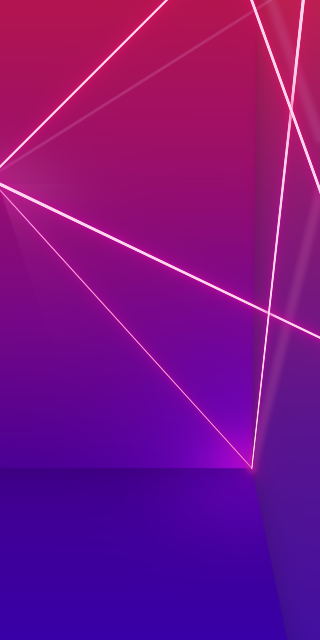
Reproduce this background procedurally as a WebGL 1 fragment shader.

```glsl
precision highp float;
uniform vec2 u_resolution;

const vec2 CORNER = vec2(0.787, 0.537);
const vec2 SOURCE = vec2(0.0, 1.424);
const vec3 CORE = vec3(1.0, 0.84, 0.93);
const vec3 MAGENTA = vec3(0.80, 0.03, 0.62);
const vec3 HOT_PINK = vec3(0.93, 0.06, 0.43);
const vec3 HAZE = vec3(0.80, 0.42, 0.66);
const vec3 VIOLET = vec3(0.47, 0.01, 0.80);

// Four colours spread evenly over t from 0 to 1
vec3 ramp(float t, vec3 a, vec3 b, vec3 c, vec3 d) {
  float s = clamp(t, 0.0, 1.0) * 3.0;
  vec3 low = mix(a, b, clamp(s, 0.0, 1.0));
  return mix(mix(low, c, clamp(s - 1.0, 0.0, 1.0)), d, clamp(s - 2.0, 0.0, 1.0));
}

// Distance to a segment, and the position along it
vec2 segment(vec2 p, vec2 a, vec2 b) {
  vec2 ab = b - a;
  float t = clamp(dot(p - a, ab) / dot(ab, ab), 0.0, 1.0);
  return vec2(length(p - a - ab * t), t);
}

// Horizontal offset from the line through a and b
float sideOf(vec2 p, vec2 a, vec2 b) {
  return p.x - mix(a.x, b.x, (p.y - a.y) / (b.y - a.y));
}

float softSpot(vec2 p, vec2 center, vec2 radius) {
  vec2 q = (p - center) / radius;
  return exp(-min(dot(q, q), 40.0));
}

// Exponential fade that stays between 0 and 1
float fade(float d, float size) {
  return exp(-clamp(d / size, 0.0, 40.0));
}

// Bright tapered core inside a coloured halo
vec3 neon(vec3 base, vec2 p, vec2 a, vec2 b, vec2 widths, float strength, vec3 core, float aa) {
  vec2 s = segment(p, a, b);
  float w = mix(widths.x, widths.y, s.y);
  vec3 halo = mix(MAGENTA, HOT_PINK, smoothstep(1.3, 1.75, p.y));
  float glow = 0.60 * fade(s.x, 0.011) + 0.24 * fade(s.x, 0.030);
  vec3 lit = mix(base, halo, glow * strength);
  return mix(lit, core, 1.0 - smoothstep(w - aa * 0.5, w + aa * 0.5, s.x));
}

// Faint streak with a blurred edge
vec3 streak(vec3 base, vec2 p, vec2 a, vec2 b, float width, float blur, float alpha) {
  float d = segment(p, a, b).x;
  return mix(base, HAZE, alpha * (1.0 - smoothstep(width, width + blur, d)));
}

vec3 backWall(vec2 p) {
  vec3 c = ramp((p.y - CORNER.y) / (2.0 - CORNER.y),
    vec3(0.29, 0.00, 0.58), vec3(0.47, 0.03, 0.52),
    vec3(0.61, 0.06, 0.41), vec3(0.70, 0.08, 0.31));
  c = mix(c, VIOLET, 0.64 * softSpot(p, CORNER, vec2(0.38, 0.43)));
  c = mix(c, vec3(0.75, 0.03, 0.86), 0.72 * softSpot(p, CORNER, vec2(0.15, 0.12)));
  // Light spilling from the beam source
  float wedge = smoothstep(-0.004, 0.006, sideOf(p, vec2(0.0, 1.406), vec2(0.143, 0.984)));
  float below = step(p.y, SOURCE.y);
  float spill = mix(1.0, wedge, below);
  c = mix(c, HAZE, 0.24 * spill * softSpot(p, SOURCE, vec2(0.20, 0.11)));
  return mix(c, HAZE, 0.08 * wedge * below * softSpot(p, SOURCE, vec2(0.22, 0.36)));
}

vec3 sideWall(vec2 p, float fromCorner) {
  vec3 c = ramp(p.y / 2.0,
    vec3(0.26, 0.06, 0.63), vec3(0.35, 0.08, 0.56),
    vec3(0.53, 0.10, 0.45), vec3(0.73, 0.12, 0.31));
  return c * (1.0 - 0.11 * fade(fromCorner, 0.035));
}

vec3 floorColor(vec2 p) {
  vec3 c = mix(vec3(0.22, 0.00, 0.65), vec3(0.27, 0.00, 0.57), clamp(p.y / CORNER.y, 0.0, 1.0));
  c *= 1.0 - 0.12 * fade(CORNER.y - p.y, 0.07);
  return mix(c, VIOLET, 0.42 * softSpot(p, CORNER - vec2(0.04, 0.06), vec2(0.23, 0.17)));
}

void main() {
  vec2 p = gl_FragCoord.xy / u_resolution * vec2(1.0, 2.0);
  float aa = 1.0 / u_resolution.x;

  // Room planes
  float wallSide = sideOf(p, CORNER, vec2(0.805, 2.0));
  float floorSide = sideOf(p, CORNER, vec2(0.898, 0.0));
  float above = smoothstep(-aa, aa, p.y - CORNER.y);
  float side = mix(floorSide, wallSide, above);
  vec3 color = mix(floorColor(p), backWall(p), above);
  color *= 1.0 - 0.06 * above * fade(abs(wallSide), 0.008);
  color = mix(color, sideWall(p, max(side, 0.0)), smoothstep(-aa, aa, side));

  // Blurred reflections
  color = streak(color, p, vec2(0.0, 1.466), vec2(0.846, 2.0), 0.002, 0.005, 0.32);
  color = streak(color, p, vec2(0.846, 2.0), vec2(1.0, 1.57), 0.002, 0.028, 0.25);
  color = streak(color, p, vec2(1.0, 1.40), CORNER, 0.002, 0.026, 0.23);

  // Neon beams
  vec3 thinCore = vec3(0.96, 0.60, 0.84);
  color = neon(color, p, vec2(-0.02, 1.459), vec2(0.541, 2.02), vec2(0.0034), 0.72, CORE, aa);
  color = neon(color, p, vec2(0.0, 1.406), CORNER, vec2(0.0020, 0.0015), 0.48, thinCore, aa);
  color = neon(color, p, vec2(-0.02, 1.434), vec2(1.02, 0.935), vec2(0.0052, 0.0034), 1.0, CORE, aa);
  color = neon(color, p, vec2(0.950, 2.02), CORNER, vec2(0.0052, 0.0018), 0.60, CORE, aa);
  color = neon(color, p, vec2(0.779, 2.02), vec2(1.007, 1.386), vec2(0.0045), 0.72, CORE, aa);

  gl_FragColor = vec4(color, 1.0);
}
```
